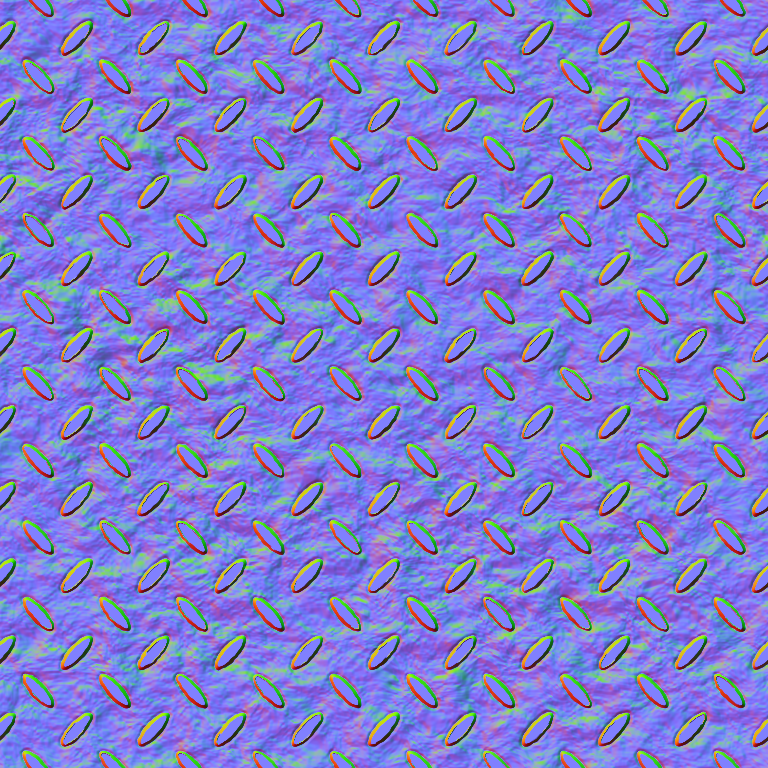
Reproduce this texture map procedurally as a three.js fragment shader.

```glsl
// Tiling normal map of tread plate: ten by ten pairs of crossed oval studs on rough cast metal.
varying vec2 vUv;

float hash(vec2 p) {
  return fract(sin(dot(p, vec2(127.1, 311.7))) * 43758.5453);
}

// Value noise that wraps after a whole number of lattice cells.
float noise(vec2 uv, vec2 period) {
  vec2 p = uv * period;
  vec2 i = floor(p);
  vec2 f = p - i;
  f = f * f * (3.0 - 2.0 * f);
  vec2 a = mod(i, period);
  vec2 b = mod(i + 1.0, period);
  return mix(mix(hash(a), hash(vec2(b.x, a.y)), f.x),
             mix(hash(vec2(a.x, b.y)), hash(b), f.x), f.y);
}

// Height of the rough ground; every octave has the same steepness.
float relief(vec2 uv) {
  vec2 period = vec2(27.0, 36.0);
  float height = 0.0;
  for (int i = 0; i < 4; i++) {
    height += noise(uv, period) / period.y;
    period *= 2.0;
  }
  return height;
}

// Signed distance to an upright ellipse in z, its outward direction in xy.
vec3 ellipse(vec2 p, vec2 radii) {
  float k = max(length(p / radii), 0.01);
  vec2 gradient = p / (radii * radii);
  float steepness = max(length(gradient), 0.01);
  return vec3(gradient / steepness, k * (k - 1.0) / steepness);
}

void main() {
  // Ground slope, on coordinates bent to hide the lattice
  vec2 warp = vec2(noise(vUv, vec2(31.0)), noise(vUv + 0.37, vec2(29.0)));
  vec2 uv = vUv + 0.012 * (warp - 0.5);
  float e = 0.0014;
  float here = relief(uv);
  vec2 grain = vec2(relief(uv + vec2(e, 0.0)), relief(uv + vec2(0.0, e))) - here;
  grain *= (0.24 + 0.14 * noise(vUv, vec2(7.0))) / e;
  grain.y += 0.6 * (grain.y * grain.y - 0.07);

  // Worn, ragged stud edges
  float ragged = 0.014 * (noise(vUv, vec2(190.0)) - 0.5);
  float wear = noise(vUv, vec2(67.0));
  float chipped = smoothstep(0.55, 0.75, noise(vUv, vec2(43.0)));

  // Two interleaved grids of studs, leaning opposite ways
  vec2 tilt = vec2(0.0);
  float ground = 1.0;
  for (int i = 0; i < 2; i++) {
    float side = float(i);
    vec2 p = fract(vUv * 10.0 + 0.5 * vec2(1.0 - side, side)) - 0.5;
    vec2 along = vec2(0.67 - 1.34 * side, 0.74);
    vec2 across = vec2(along.y, -along.x);
    vec3 stud = ellipse(vec2(dot(p, across), dot(p, along)), vec2(0.1, 0.28));
    vec2 outward = stud.x * across + stud.y * along;
    float d = stud.z + ragged;

    float rim = smoothstep(-0.045, -0.028, d) * (1.0 - smoothstep(-0.008, 0.012, d));
    float moat = smoothstep(0.0, 0.016, d) * (1.0 - smoothstep(0.02, 0.055, d));
    float chip = chipped * (1.0 - smoothstep(0.004, 0.014, abs(d + 0.034)));
    tilt += outward * (rim * (1.7 + 1.2 * wear) * (1.0 - 1.5 * chip) - 0.5 * moat);
    ground *= smoothstep(-0.045, 0.01, d);
  }

  // Pack the normal: red runs leftward, green upward, blue falls off with steepness
  vec3 n = normalize(vec3(tilt + grain * ground, 1.0));
  gl_FragColor = vec4(0.5 - 0.5 * n.x, 0.5 + 0.5 * n.y, n.z * n.z * n.z, 1.0);
}
```
